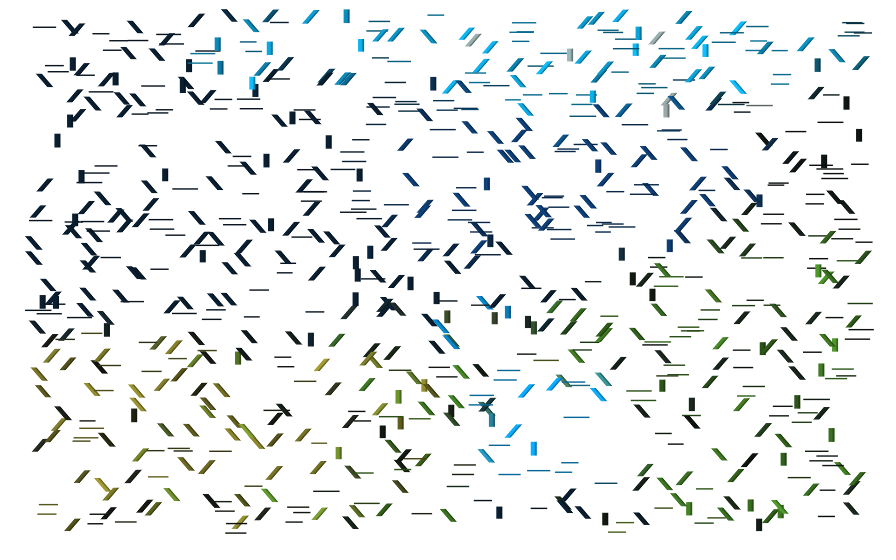
Give the GLSL for this pattern, as a Shadertoy shader.

```glsl
// Scattered slanted bars, upright bars and hairlines on white paper.
// Two jittered cell layers place the marks; each takes one colour from a
// soft landscape of dark navy, cyan sky, blue haze, olive ground and a pool.

const vec3 PAPER = vec3(0.995, 1.0, 0.995);
const vec3 NAVY  = vec3(0.04, 0.11, 0.18);
const vec3 BLACK = vec3(0.06, 0.08, 0.08);
const vec3 CYAN  = vec3(0.04, 0.60, 0.80);
const vec3 HAZE  = vec3(0.05, 0.25, 0.48);
const vec3 OLIVE = vec3(0.45, 0.43, 0.14);
const vec3 GREEN = vec3(0.22, 0.43, 0.12);
const vec3 POOL  = vec3(0.03, 0.62, 0.93);
const vec3 PALE  = vec3(0.64, 0.65, 0.62);

const float CELL = 0.046;        // cell size, in canvas heights
const float DENSITY = 0.53;      // chance that a cell holds a mark

vec4 hash4(vec2 cell, float seed) {
    vec4 q = fract(vec4(cell.xyx, seed + cell.y) * vec4(0.1031, 0.1030, 0.0973, 0.1099));
    q += dot(q, q.wzxy + 33.33);
    return fract((q.xxyz + q.yzzw) * q.zywx);
}

// Area-correct coverage of the band |x| < halfWidth
float band(float x, float halfWidth, float px) {
    return clamp((x + halfWidth) / px + 0.5, 0.0, 1.0)
         - clamp((x - halfWidth) / px + 0.5, 0.0, 1.0);
}

// Parallelogram with level ends
float slantedBar(vec2 p, vec2 halfSize, float slope, float px) {
    return band(p.x - slope * p.y, halfSize.x, px) * band(p.y, halfSize.y, px);
}

// Soft elliptical region
float region(vec2 p, vec2 centre, vec2 radii) {
    return 1.0 - smoothstep(0.75, 1.15, length((p - centre) / radii));
}

vec3 landscape(vec2 p, vec4 rnd) {
    vec2 q = p + (rnd.xy - 0.5) * 0.09;
    vec3 col = mix(NAVY, BLACK, smoothstep(0.9, 1.3, q.x));
    col = mix(col, HAZE, 0.85 * region(q, vec2(1.0, 0.70), vec2(0.36, 0.17)));

    // Ground rises towards the right; some marks stay in shadow
    float horizon = mix(0.42, 0.60, smoothstep(0.9, 1.3, q.x));
    float ground = 1.0 - smoothstep(horizon - 0.06, horizon + 0.03, q.y);
    vec3 soil = mix(OLIVE, GREEN, smoothstep(0.35, 1.1, q.x + (rnd.z - 0.5) * 0.9));
    soil = mix(soil, BLACK, smoothstep(0.5, 0.75, rnd.w) * 0.9);
    col = mix(col, soil * (0.65 + 0.7 * rnd.x), ground);

    // Water: dark shore, bright pool, a few blue glints above it
    col = mix(col, NAVY, region(q, vec2(1.0, 0.13), vec2(0.17, 0.06)));
    col = mix(col, POOL, region(q, vec2(0.97, 0.24), vec2(0.14, 0.09)));
    col = mix(col, POOL * 0.8, step(0.6, rnd.z) * region(q, vec2(0.84, 0.45), vec2(0.10, 0.05)));

    // Sky and its gap on the left
    float sky = region(q, vec2(1.03, 0.96), vec2(0.56, 0.16));
    sky = max(sky, region(q, vec2(0.43, 0.92), vec2(0.07, 0.06)));
    col = mix(col, CYAN * (0.8 + 0.35 * rnd.y), sky);
    float pale = step(0.9, rnd.w) * step(0.72, p.y) * step(0.7, p.x);
    return mix(col, PALE, pale * 0.85);
}

// Colour in rgb, coverage in a
vec4 drawMark(vec2 p, vec2 centre, vec4 rnd, vec4 tint, float px) {
    vec3 col = landscape(centre, tint);
    vec2 d = p - centre;

    // Hairline, sometimes with a staggered twin below
    if (rnd.x < 0.34) {
        vec2 size = vec2(mix(0.014, 0.024, rnd.y), 0.00125);
        float cover = slantedBar(d, size, 0.0, px);
        vec2 shift = vec2((rnd.z - 0.5) * 0.03, -0.017);
        cover = max(cover, step(rnd.w, 0.28) * slantedBar(d - shift, size, 0.0, px));
        return vec4(col * 0.65, cover);
    }

    // Upright or diagonal bar; diagonals lean right in the sky
    float leanRight = mix(0.45, 0.92, smoothstep(0.78, 0.86, centre.y) * step(0.5, centre.x));
    float slope = rnd.x < 0.45 ? 0.0 : (rnd.y < leanRight ? 0.86 : -0.86);
    vec2 size = vec2(0.0054, mix(0.0108, 0.0124, rnd.z));

    // Darker flank along one long side
    float across = (d.x - slope * d.y) / size.x;
    col *= mix(1.1, 0.72, smoothstep(0.0, 0.8, across));
    return vec4(col, slantedBar(d, size, slope, px));
}

vec3 scatterLayer(vec3 col, vec2 p, float seed, float px) {
    vec2 home = floor(p / CELL);
    vec2 limit = vec2(iResolution.x / iResolution.y - 0.055, 0.976);
    for (int j = -1; j <= 1; j++)
    for (int i = -1; i <= 1; i++) {
        vec2 cell = home + vec2(i, j);
        vec4 place = hash4(cell + 17.0, seed);
        vec2 centre = (cell + place.xy) * CELL;
        bool inside = all(greaterThan(centre, vec2(0.06))) && all(lessThan(centre, limit));
        if (place.z > DENSITY || !inside) continue;
        vec4 rnd = hash4(cell + 71.0, seed + 5.3);
        vec4 tint = hash4(cell + 139.0, seed + 9.7);
        vec4 mark = drawMark(p, centre, rnd, tint, px);
        col = mix(col, mark.rgb, mark.a);
    }
    return col;
}

void mainImage(out vec4 fragColor, in vec2 fragCoord) {
    float px = 1.0 / iResolution.y;
    vec2 p = fragCoord * px;
    vec3 col = PAPER;
    for (int layer = 0; layer < 2; layer++)
        col = scatterLayer(col, p, 3.7 + 41.3 * float(layer), px);
    fragColor = vec4(col, 1.0);
}
```
